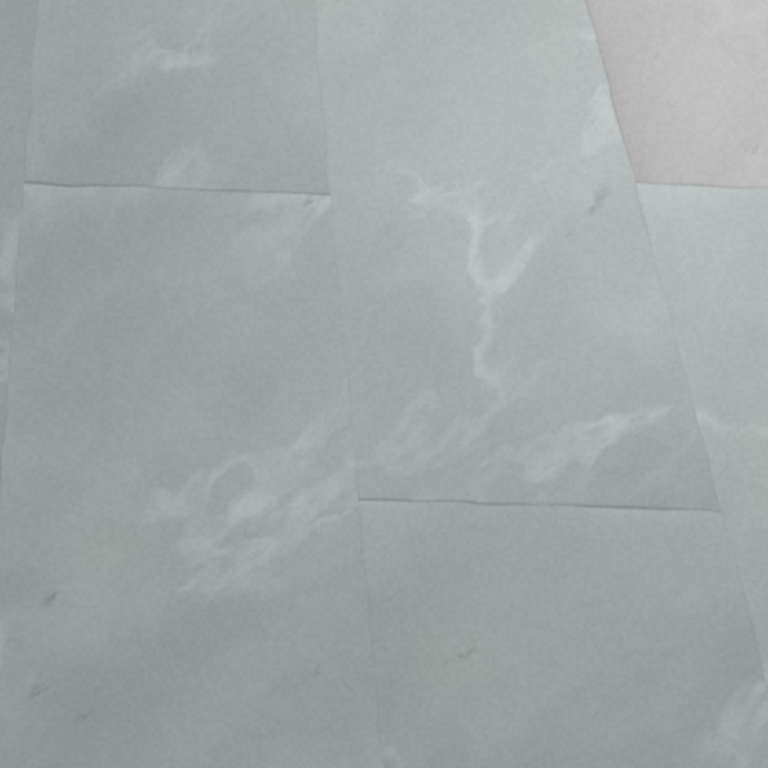
Reproduce this texture procedurally as a WebGL 2 fragment shader.

```glsl
#version 300 es
precision highp float;
// Pale grey stone slabs under soft light from the upper right corner.
// Staggered slabs fan out in perspective; layered value noise gives
// the clouding, slanted wisps, dark flecks, worn joints and fine grain.

uniform vec2 u_resolution;
out vec4 fragColor;

float hash(vec2 p) {
  vec3 q = fract(p.xyx * 0.1031);
  q += dot(q, q.yzx + 33.33);
  return fract((q.x + q.y) * q.z);
}

float noise(vec2 p) {
  vec2 i = floor(p), f = fract(p);
  f = f * f * (3.0 - 2.0 * f);
  vec2 e = vec2(0.0, 1.0);
  return mix(mix(hash(i), hash(i + e.yx), f.x),
             mix(hash(i + e), hash(i + e.yy), f.x), f.y);
}

float fbm(vec2 p) {
  float sum = 0.0, amp = 0.5;
  for (int i = 0; i < 5; i++) {
    sum += amp * noise(p);
    p = mat2(0.8, 0.6, -0.6, 0.8) * p * 2.03 + 7.3;
    amp *= 0.5;
  }
  return sum;
}

vec3 stone(vec2 p) {
  // Slab layout: columns fan out downward, rows alternate their joints
  float drop = p.y - 0.75;
  float width = 0.4 - 0.172 * drop;
  float wobble = 0.005 * (noise(p * 22.0) - 0.5);
  float k = (p.x + wobble - 0.03 - 0.08 * drop) / width;
  float column = floor(k);
  float across = k - column;
  float joint = mix(0.762, 0.35, mod(column, 2.0)) - 0.015 * across;
  float r = (p.y + wobble - joint) / 0.81;
  float row = floor(r);
  float above = (r - row) * 0.81;
  float below = 0.81 - above;
  float rightSide = step(1.5, column);
  float corner = rightSide * step(0.0, row);
  vec2 seed = vec2(column, row) * 5.7 + 40.0;

  // Light falling from the upper right, and the tone of each slab
  vec2 toLight = p - vec2(0.95, 1.05);
  float glow = exp(-2.2 * dot(toLight, toLight));
  float tone = 0.577 + 0.145 * glow + 0.02 * rightSide + 0.012 * corner;
  tone += 0.014 * (hash(seed) - 0.5);
  tone -= 0.017 * exp(-above / 0.15) * (1.0 - corner);

  // Clouding, stretched along the slanted grain of the stone
  vec2 grainDir = mat2(0.8, -0.6, 0.6, 0.8) * p;
  float cloud = fbm(p * 5.0 + seed);
  float streak = fbm(grainDir * vec2(4.0, 11.0) + seed + 2.0 * cloud);
  tone += 0.055 * (cloud - 0.485) + 0.055 * (streak - 0.485);

  // Light wisps and rare dark flecks, gathered in patches
  float patchy = smoothstep(0.48, 0.78, noise(p * 4.5 + seed * 1.3));
  float ridge = 1.0 - abs(2.0 * fbm(grainDir * vec2(4.5, 10.0) + seed * 2.1 + cloud) - 0.97);
  float wisp = smoothstep(0.86, 1.0, ridge) * patchy;
  tone += 0.05 * wisp * (0.4 + noise(p * 35.0));
  float fleck = smoothstep(0.72, 0.88, fbm(grainDir * vec2(17.0, 34.0) + seed));
  tone -= 0.08 * fleck * smoothstep(0.4, 0.7, noise(p * 6.0 + 11.0));

  // Joints: broken dark lines with a pale worn edge beside them
  float wear = noise(p * 14.0 + 3.0);
  float cross = exp(-pow(min(above, below) / 0.0022, 2.0));
  float left = across * width, right = (1.0 - across) * width;
  float side = exp(-pow(min(left, right) / 0.0022, 2.0));
  float sideDepth = mix(0.012, 0.06, smoothstep(0.55, 0.95, p.y) * smoothstep(0.5, 0.8, p.x));
  tone -= 0.085 * cross * (0.25 + wear) + sideDepth * side * (0.3 + wear);
  tone += 0.045 * exp(-below / 0.025) * (1.0 - cross) * (0.2 + wear);
  tone += 0.014 * exp(-left / 0.012) * (1.0 - side) * wear * (1.0 - corner);
  tone -= 0.05 * corner * exp(-left / 0.045) * (0.3 + cloud);

  // Cool grey, turning warmer in the brightest slab
  vec3 tint = mix(vec3(0.0, 0.027, 0.026), vec3(0.021, 0.015, 0.018), corner);
  tint.b += 0.012 * (noise(p * 7.0 + 19.0) - 0.4);
  return vec3(tone) + tint;
}

void main() {
  vec2 p = gl_FragCoord.xy / u_resolution;

  // Four close taps smooth the slab edges
  vec3 color = vec3(0.0);
  for (int i = 0; i < 4; i++) {
    vec2 tap = vec2(i % 2, i / 2) - 0.5;
    color += 0.25 * stone(p + tap * 0.0015);
  }

  // Fine soft grain over the whole surface
  float grain = 0.6 * noise(p * 210.0) + 0.4 * noise(p * 400.0 + 5.0) - 0.5;
  color += 0.036 * grain;
  fragColor = vec4(clamp(color, 0.0, 1.0), 1.0);
}
```
